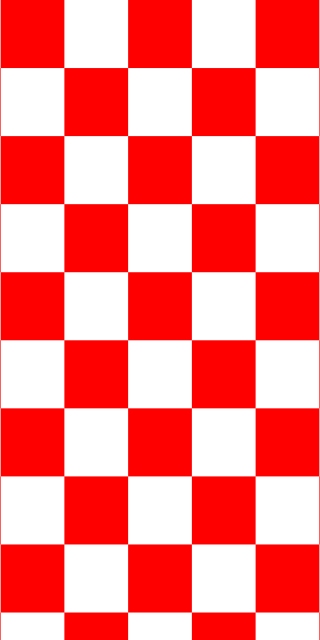
A Shadertoy shader for this pattern:

```glsl
// Red and white checkerboard: five columns centred on the canvas, with rows
// counted down from the top edge. Each axis gives a signed, antialiased
// stripe wave; the product of the two waves selects the colour.

const vec3 RED = vec3(1.0, 0.0, 0.0);
const vec3 WHITE = vec3(1.0);

// Cell size as a fraction of the canvas width and height
const vec2 CELL_SIZE = vec2(0.1992, 0.10634);

// Signed distance, in cells, to the nearest stripe edge; positive in even cells
vec2 stripeDistance(vec2 cells) {
    return 0.5 - abs(mod(cells + 0.5, 2.0) - 1.0);
}

// Checker coverage from 0 to 1, with edges one pixel wide
float checker(vec2 cells, vec2 pixelsPerCell) {
    vec2 wave = clamp(2.0 * stripeDistance(cells) * pixelsPerCell, -1.0, 1.0);
    return 0.5 + 0.5 * wave.x * wave.y;
}

void mainImage(out vec4 fragColor, in vec2 fragCoord) {
    vec2 uv = fragCoord / iResolution.xy;

    // Middle column centred across; first row starts at the top
    vec2 cells = vec2(uv.x - 0.5, 1.0 - uv.y) / CELL_SIZE + vec2(0.5, 0.0);

    float redCoverage = checker(cells, CELL_SIZE * iResolution.xy);
    fragColor = vec4(mix(WHITE, RED, redCoverage), 1.0);
}
```
